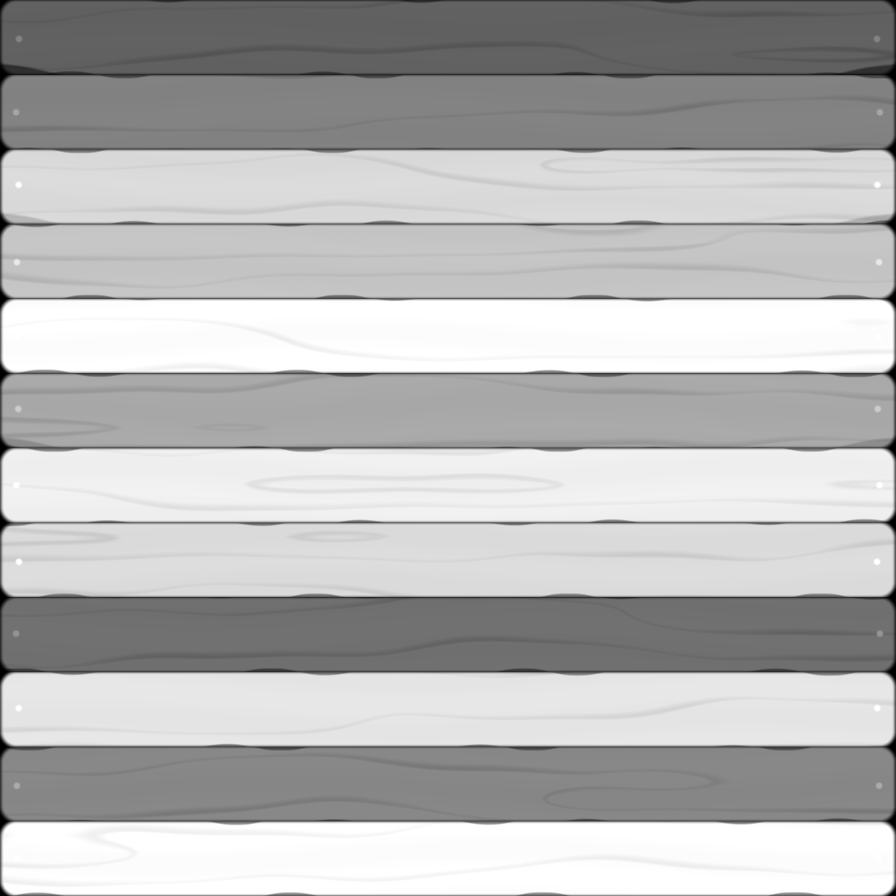
Reproduce this texture map procedurally as a Shadertoy shader.

```glsl
// Twelve grey painted boards stacked down the canvas, with nails, chips and wood grain.
// Each board is a rounded box; its grain is the contour lines of a field of
// layered sines with one long tongue, and its row number seeds the variation.

const float TONES[12] = float[12](0.995, 0.53, 0.90, 0.44, 0.86, 0.94,
                                  0.66, 0.995, 0.77, 0.855, 0.51, 0.38);

float roundedBox(vec2 p, vec2 halfSize, float radius) {
    vec2 q = abs(p) - halfSize + radius;
    return length(max(q, 0.0)) + min(max(q.x, q.y), 0.0) - radius;
}

// Height field whose contours run along the board and close around a tongue
float grainField(vec2 p, float seed) {
    float facing = mod(seed, 2.0) < 0.5 ? -1.0 : 1.0;
    vec2 tip = vec2(2.0 + 8.0 * fract(seed * 0.618), 0.5 + 0.28 * sin(seed * 5.0));
    vec2 k = (p - tip) / vec2(1.6, 0.22);
    float tongue = smoothstep(-1.0, 1.0, k.x * facing) * exp(-k.y * k.y);
    float waves = 0.2 * sin(p.x * 0.55 + seed * 2.4)
                + 0.1 * sin(p.x * 1.3 - seed * 1.7 + p.y * 2.0)
                + 0.03 * sin(p.x * 2.9 + seed * 4.0);
    return p.y * 1.6 + waves + 0.9 * tongue + seed * 0.37;
}

// Soft lines, crisp on one side and fading on the other
float grainLines(vec2 p, float seed) {
    float e = 0.01;
    float f = grainField(p, seed);
    vec2 slope = vec2(grainField(p + vec2(e, 0.0), seed),
                      grainField(p + vec2(0.0, e), seed)) - f;
    float d = (fract(f) - 0.5) / max(length(slope) / e, 0.8);
    float swell = 0.5 + 0.5 * sin(p.x * 1.1 + seed * 3.1 + 2.0 * sin(p.x * 0.4 + p.y * 3.0));
    float width = 0.022 + 0.024 * swell;
    float line = smoothstep(-width, 0.0, d) * (1.0 - smoothstep(0.0, 2.0 * width, d));
    return line * (0.4 + 0.6 * swell);
}

void mainImage(out vec4 fragColor, in vec2 fragCoord) {
    // One unit is the height of a board
    vec2 p = 12.0 * fragCoord / iResolution.xy;
    float row = min(floor(p.y), 11.0);
    vec2 q = vec2(p.x, p.y - row);
    float tone = TONES[int(row)];
    float fromEnd = min(q.x, 12.0 - q.x);
    float fromSeam = 0.5 - abs(q.y - 0.5);

    // Grain, with faint broad streaks
    float shade = tone * (1.0 - mix(0.19, 0.06, tone) * grainLines(q, row));
    shade *= 1.0 + 0.008 * sin(q.y * 9.0 + row + sin(q.x * 0.7 + row * 2.0));

    // Dark wedges at the lower corners of some boards
    float wedge = row == 11.0 ? 0.5 : (row == 6.0 || row == 9.0 ? 0.17 : 0.0);
    float wedgeTop = 0.14 - 0.16 * fromEnd + 0.015 * sin(q.x * 5.0);
    shade *= 1.0 - wedge * (1.0 - smoothstep(wedgeTop - 0.02, wedgeTop + 0.025, q.y));

    // Shallow chips along the seams
    float side = row * 2.0 + step(0.5, q.y);
    float ripple = 0.5 * sin(q.x * 1.9 + side * 2.3) + 0.5 * sin(q.x * 3.7 - side * 4.1);
    float chip = 0.045 * smoothstep(0.4, 1.0, ripple);
    shade *= 1.0 - 0.42 * (1.0 - smoothstep(chip - 0.012, chip + 0.018, fromSeam));

    // A pale nail at each end
    vec2 nail = vec2(fromEnd - 0.235 + 0.02 * sin(row * 2.7),
                     q.y - 0.5 + 0.025 * sin(row * 1.9));
    float head = 1.0 - smoothstep(0.025, 0.06, length(nail));
    shade = mix(shade, min(tone + 0.14, 1.0), head);

    // Blurred outline and black corners
    float d = roundedBox(q - vec2(6.0, 0.5), vec2(5.985, 0.5), 0.21);
    shade *= smoothstep(-0.045, 0.04, -d);

    fragColor = vec4(vec3(shade), 1.0);
}
```
